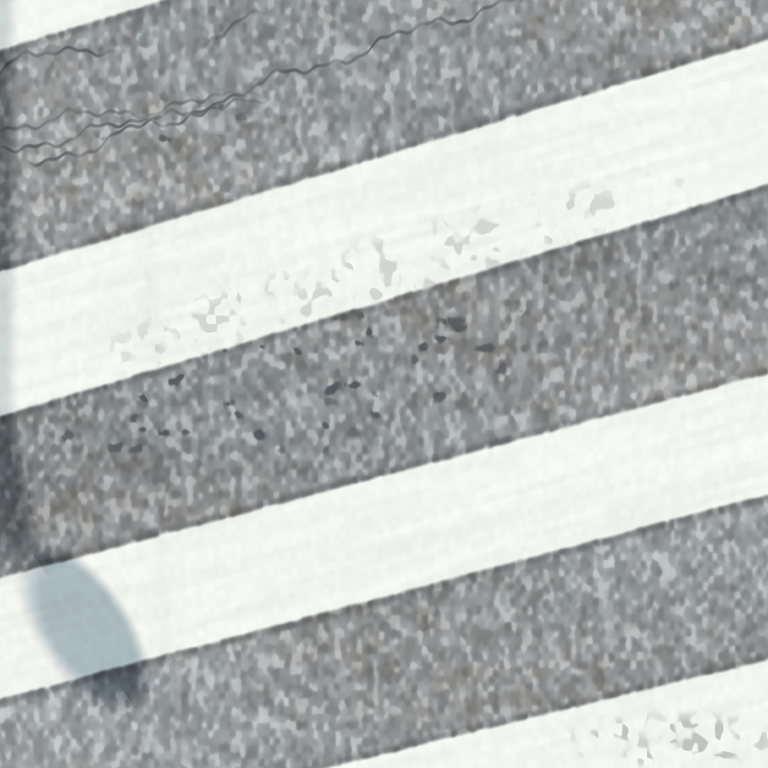
Reproduce this texture procedurally as a WebGL 1 fragment shader.

```glsl
precision highp float;
// Slanted white crosswalk stripes on cracked, speckled asphalt with a lamp post shadow.
uniform vec2 u_resolution;

const vec3 PAINT = vec3(0.952, 0.960, 0.938);
const vec3 PAINT_WORN = vec3(0.72, 0.74, 0.73);
const vec3 ASPHALT_WARM = vec3(0.594, 0.592, 0.590);
const vec3 ASPHALT_COOL = vec3(0.584, 0.616, 0.622);
const vec3 TAR = vec3(0.30, 0.33, 0.34);
const vec3 SHADE_ON_PAINT = vec3(0.70, 0.755, 0.79);
const vec3 SHADE_ON_ASPHALT = vec3(0.57, 0.61, 0.63);
const vec2 GRAIN_FREQ = vec2(140.0, 100.0);
const float GRAIN_DEPTH = 0.22;
const float EDGE_SOFT = 0.0030;
const float CRACK_WIDTH = 0.0019;
const float PIT_FREQ = 36.0;

vec2 hash2(vec2 q) {
  return fract(sin(vec2(dot(q, vec2(127.1, 311.7)), dot(q, vec2(269.5, 183.3)))) * 43758.5);
}

// Cellular noise: x = nearest distance, y = smooth cell value, z = nearest cell value.
vec3 cellular(vec2 q) {
  vec2 base = floor(q);
  float nearest = 9.0, nearestValue = 0.0, sum = 0.0, weights = 0.0;
  for (int j = -1; j <= 1; j++) {
    for (int i = -1; i <= 1; i++) {
      vec2 cell = base + vec2(float(i), float(j));
      vec2 offset = cell + 0.15 + 0.7 * hash2(cell) - q;
      float value = hash2(cell + 57.0).x;
      float d2 = dot(offset, offset);
      float w = exp(-4.0 * d2);
      sum += w * value;
      weights += w;
      if (d2 < nearest) { nearest = d2; nearestValue = value; }
    }
  }
  return vec3(sqrt(nearest), sum / weights, nearestValue);
}

// Signed distance to the fanned stripes, positive inside the paint.
float stripes(vec2 p) {
  float best = -1.0;
  for (int i = 0; i < 4; i++) {
    float k = float(i);
    float slope = 0.278 - 0.032 * cos(k * 1.208);
    float top = -0.105 + 0.3285 * k + 0.0235 * k * k + slope * p.x;
    float width = 0.188 - 0.031 * mod(k, 2.0);
    float d = min(top - p.y, p.y - top + width) / sqrt(1.0 + slope * slope);
    best = max(best, d);
  }
  return best;
}

// Wandering crack along y = start + slope * x + bend * x * x, between two x limits.
float crack(vec2 p, float start, float slope, float bend, vec2 limits) {
  float wander = 0.007 * sin(p.x * 37.0 + start * 50.0)
               + 0.004 * sin(p.x * 91.0 + start * 90.0) + 0.002 * sin(p.x * 233.0);
  float steep = slope + 2.0 * bend * p.x;
  float d = abs(p.y - start - slope * p.x - bend * p.x * p.x - wander) / sqrt(1.0 + steep * steep);
  float span = smoothstep(limits.x - 0.015, limits.x + 0.015, p.x)
             * (1.0 - smoothstep(limits.y - 0.03, limits.y + 0.03, p.x));
  float strength = 0.68 + 0.2 * sin(p.x * 58.0 + start * 30.0) + 0.12 * sin(p.x * 170.0);
  return span * strength * (1.0 - smoothstep(CRACK_WIDTH * 0.3, CRACK_WIDTH * 2.0, d));
}

// Soft elliptical area, 1 at the centre and 0 outside.
float patchMask(vec2 p, vec2 centre, vec2 radius, float slope) {
  vec2 q = p - centre;
  q.y -= slope * q.x;
  return 1.0 - smoothstep(0.5, 1.0, length(q / radius));
}

void main() {
  vec2 p = gl_FragCoord.xy / u_resolution;
  vec2 along = vec2(p.x, p.y - 0.285 * p.x);
  float grain = cellular(p * GRAIN_FREQ).y - 0.5;
  float mottle = cellular(p * 52.0 + 31.0).y - 0.5;
  float edge = stripes(p) + 0.002 * mottle + 0.001 * grain;
  float painted = smoothstep(-EDGE_SOFT, EDGE_SOFT, edge);

  // Asphalt with aggregate grain, pale flecks and broad tonal drift
  float drift = 0.016 * sin(p.y * 9.0 + p.x * 3.0 + 1.0) + 0.010 * sin(p.x * 11.0 - p.y * 5.0);
  drift -= 0.035 * patchMask(p, vec2(0.55, 0.54), vec2(0.80, 0.16), 0.28);
  float cool = clamp(0.5 + 0.9 * mottle + 0.25 * sin(p.x * 5.0 + p.y * 13.0), 0.0, 1.0);
  vec3 asphalt = mix(ASPHALT_WARM, ASPHALT_COOL, cool) + drift + GRAIN_DEPTH * grain;
  asphalt += 0.05 * smoothstep(0.14, 0.34, grain) + 0.06 * mottle;
  asphalt *= 1.0 - 0.16 * exp(-pow((edge + 0.005) / 0.005, 2.0));

  // Pits and cracks
  vec3 pit = cellular(p * vec2(PIT_FREQ, PIT_FREQ * 1.3) + vec2(0.6, 0.4) * mottle);
  float pitZone = max(patchMask(p, vec2(0.38, 0.50), vec2(0.42, 0.12), 0.18),
                      0.8 * patchMask(p, vec2(0.23, 0.84), vec2(0.13, 0.045), 0.2));
  float pits = pitZone * smoothstep(0.68, 0.80, pit.z);
  pits *= 1.0 - smoothstep(0.10, 0.34, pit.x + 0.35 * grain);
  float cracks = crack(p, 0.77, 0.35, 0.0, vec2(0.04, 0.70));
  cracks = max(cracks, crack(p, 0.805, 0.19, 0.0, vec2(0.0, 0.32)));
  cracks = max(cracks, 0.7 * crack(p, 0.835, 0.12, 0.0, vec2(0.0, 0.34)));
  cracks = max(cracks, crack(p, 0.90, 0.80, -4.0, vec2(0.0, 0.15)));
  cracks = max(cracks, 0.8 * crack(p, 0.11, 5.0, -7.1, vec2(0.27, 0.34)));
  asphalt = mix(asphalt, TAR, clamp(max(0.85 * pits, 0.80 * cracks), 0.0, 0.85));

  // Paint with brushed streaks and worn flakes
  float streak = cellular(along * vec2(9.0, 110.0)).y - 0.5;
  float flake = cellular(p * vec2(100.0, 85.0) + 11.0).y;
  float wearZone = max(patchMask(p, vec2(0.50, 0.645), vec2(0.50, 0.060), 0.30),
                       1.6 * patchMask(p, vec2(0.88, 0.035), vec2(0.17, 0.045), 0.0));
  float wear = wearZone * smoothstep(0.53, 0.74, flake) * smoothstep(-0.10, 0.15, mottle);
  vec3 paint = PAINT + 0.035 * streak + 0.03 * grain;
  paint = mix(paint, PAINT_WORN, clamp(0.55 * wear, 0.0, 0.9));
  vec3 color = mix(asphalt, paint, painted);

  // Shadow of a post and its lamp head
  float postEdge = 0.018 + 0.030 * (1.0 - smoothstep(0.27, 0.50, p.y));
  float post = 1.0 - smoothstep(postEdge - 0.014, postEdge + 0.010, p.x);
  post *= smoothstep(0.24, 0.31, p.y) * mix(0.85, 0.55, painted);
  vec2 q = p - vec2(0.108, 0.180);
  vec2 lamp = vec2(dot(q, vec2(0.83, 0.55)) / 0.060, dot(q, vec2(-0.55, 0.83)) / 0.127);
  float head = 1.0 - smoothstep(0.78 - 0.2 * step(lamp.x, 0.0), 1.10, length(lamp));
  float wire = 0.08 * exp(-pow((p.x - 0.225 + 0.05 * p.y) / 0.012, 2.0));
  float shade = clamp(max(head, post) + wire, 0.0, 1.0);
  color *= mix(vec3(1.0), mix(SHADE_ON_ASPHALT, SHADE_ON_PAINT, painted), shade);
  gl_FragColor = vec4(clamp(color, 0.0, 1.0), 1.0);
}
```
